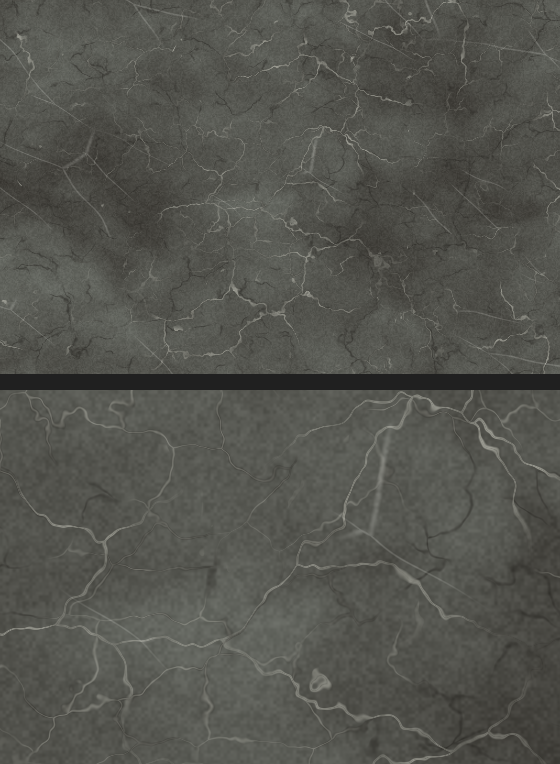
Top, the full canvas; bottom, a detail of the centre.
A Shadertoy shader for this texture:

```glsl
const vec3 DARK_STONE = vec3(0.248, 0.240, 0.220);
const vec3 LIGHT_STONE = vec3(0.392, 0.402, 0.376);
const vec3 VEIN_COLOR = vec3(0.68, 0.68, 0.64);
const vec3 CRACK_COLOR = vec3(0.175, 0.168, 0.152);
const float CLOUD_CONTRAST = 1.45;
const float CELL_CONTRAST = 0.16;
const float GRAIN = 0.055;
const float VEIN_WIDTH = 0.0011;
const float CRACK_WIDTH = 0.0024;
const vec2 VEIN_FOCUS = vec2(1.05, 0.80);

float hash(vec2 p) {
    vec3 q = fract(vec3(p.xyx) * 0.1031);
    q += dot(q, q.yzx + 33.33);
    return fract((q.x + q.y) * q.z);
}

vec2 hash2(vec2 p) {
    return vec2(hash(p), hash(p + 57.3));
}

float noise(vec2 p) {
    vec2 i = floor(p), f = fract(p);
    f = f * f * (3.0 - 2.0 * f);
    return mix(mix(hash(i), hash(i + vec2(1, 0)), f.x),
               mix(hash(i + vec2(0, 1)), hash(i + vec2(1, 1)), f.x), f.y);
}

float fbm(vec2 p) {
    float sum = 0.0, amp = 0.5;
    for (int i = 0; i < 6; i++) {
        sum += amp * noise(p);
        p = mat2(1.6, 1.2, -1.2, 1.6) * p + 17.7;
        amp *= 0.52;
    }
    return sum;
}

vec2 warp(vec2 p) {
    vec2 q = vec2(noise(p), noise(p + 41.7));
    return q - 0.5;
}

// x: distance to the nearest cell border, y: random value of the cell
vec2 cells(vec2 p) {
    vec2 base = floor(p), f = fract(p), nearest = vec2(0), nearestId = vec2(0);
    float best = 9.0, edge = 9.0;
    for (int y = -1; y <= 1; y++)
    for (int x = -1; x <= 1; x++) {
        vec2 id = vec2(x, y);
        vec2 r = id + hash2(base + id) - f;
        if (dot(r, r) < best) { best = dot(r, r); nearest = r; nearestId = id; }
    }
    for (int y = -2; y <= 2; y++)
    for (int x = -2; x <= 2; x++) {
        vec2 id = nearestId + vec2(x, y);
        vec2 r = id + hash2(base + id) - f, gap = r - nearest;
        if (dot(gap, gap) > 1e-4) edge = min(edge, dot(0.5 * (r + nearest), normalize(gap)));
    }
    return vec2(edge, hash(base + nearestId + 9.1));
}

float line(float d, float width, float pixel) {
    return 1.0 - smoothstep(0.0, width + pixel * 0.7, d);
}

void mainImage(out vec4 fragColor, in vec2 fragCoord) {
    vec2 p = fragCoord / iResolution.y;
    float pixel = 1.0 / iResolution.y;

    // Ragged coordinates shared by cells, veins and cracks
    vec2 w = p + 0.10 * warp(p * 5.0) + 0.045 * warp(p * 17.0 + 8.0)
               + 0.016 * warp(p * 55.0) + 0.006 * warp(p * 130.0);

    // Cloudy stone with slightly flattened patches
    float cloud = fbm(p * vec2(2.6, 3.8) + 0.6 * warp(p * 4.0) + 3.0);
    float mottle = fbm(w * vec2(9.0, 13.0) + 20.0);
    vec2 large = cells(w * vec2(5.0, 6.5) + 2.0);
    vec2 small = cells(w * vec2(11.0, 15.0) + 31.0);
    float tone = 0.48 + CLOUD_CONTRAST * (cloud - 0.49) + 0.65 * (mottle - 0.49);
    tone += CELL_CONTRAST * (large.y - 0.5) * smoothstep(0.0, 0.25, large.x);
    tone += CELL_CONTRAST * (small.y - 0.5) * smoothstep(0.0, 0.2, small.x);
    vec3 color = mix(DARK_STONE, LIGHT_STONE, clamp(tone, -0.05, 1.1));

    // Dark cracks with soft shadows
    float dLarge = large.x / 5.7, dSmall = small.x / 13.0;
    float breaks = noise(p * 11.0 + 70.0), fine = noise(p * 34.0 + 12.0);
    float crack = line(dLarge, CRACK_WIDTH, pixel) * smoothstep(0.25, 0.7, breaks);
    crack = max(crack, line(dSmall, CRACK_WIDTH, pixel) * smoothstep(0.35, 0.8, fine));
    float shade = exp(-dLarge * 90.0) * breaks + exp(-dSmall * 130.0) * fine * 0.6;
    color = mix(color, CRACK_COLOR, 0.42 * crack + 0.13 * shade);

    // Broken pale veins, densest around the focus
    float focus = exp(-5.0 * dot(p - VEIN_FOCUS, p - VEIN_FOCUS));
    float presence = noise(p * 6.0 + 5.0) + 0.25 * focus;
    float flicker = mix(0.35, 1.0, noise(p * 45.0 + 3.0));
    float swell = VEIN_WIDTH * (1.0 + 3.5 * smoothstep(0.72, 0.95, fine));
    float vein = line(abs(dLarge - 0.0006), swell, pixel) * smoothstep(0.48, 0.80, presence);
    float thread = line(dSmall, VEIN_WIDTH, pixel) * smoothstep(0.50, 0.85, noise(p * 14.0 + 90.0) + 0.1 * focus);
    color = mix(color, VEIN_COLOR, flicker * max(0.80 * vein, 0.48 * thread));

    // Faint slanted scratches
    vec2 s = mat2(0.85, 0.53, -0.53, 0.85) * (p + 0.018 * warp(p * 12.0));
    float scratch = line(cells(s * vec2(2.2, 7.0) + 13.0).x / 6.0, VEIN_WIDTH, pixel);
    color += 0.11 * scratch * smoothstep(0.52, 0.8, noise(p * 7.0 + 33.0));

    // Scattered mineral flecks
    float fleck = smoothstep(0.86, 0.96, noise(w * vec2(75.0, 55.0) + 6.0));
    fleck *= smoothstep(0.66, 0.85, noise(p * 19.0 + 44.0)) * exp(-min(dLarge, dSmall) * 80.0);
    color = mix(color, VEIN_COLOR, 0.85 * fleck);

    // Fine grain
    float grain = noise(p * 340.0) + 0.6 * noise(p * 170.0 + 15.0) - 0.8;
    color += GRAIN * grain;
    fragColor = vec4(color, 1.0);
}
```
